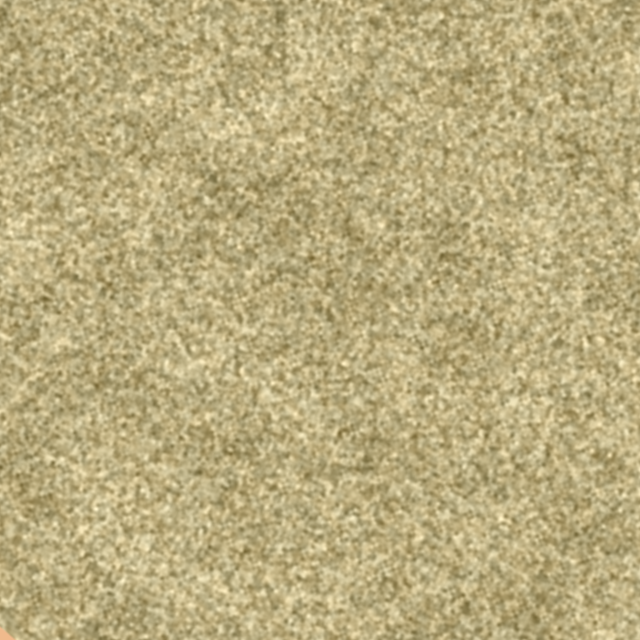
Give the GLSL for this texture, as a WebGL 1 fragment shader.

```glsl
precision highp float;

uniform vec2 u_resolution;

float hash(vec2 p) {
  vec3 q = fract(vec3(p.xyx) * 0.1031);
  q += dot(q, q.yzx + 33.33);
  return fract((q.x + q.y) * q.z);
}

// Value noise centred on zero
float noise(vec2 p) {
  vec2 cell = floor(p);
  vec2 f = fract(p);
  f = f * f * (3.0 - 2.0 * f);
  float low = mix(hash(cell), hash(cell + vec2(1.0, 0.0)), f.x);
  float high = mix(hash(cell + vec2(0.0, 1.0)), hash(cell + vec2(1.0, 1.0)), f.x);
  return mix(low, high, f.y) - 0.5;
}

vec2 rotate(vec2 p, float angle) {
  float c = cos(angle);
  float s = sin(angle);
  return vec2(c * p.x - s * p.y, s * p.x + c * p.y);
}

void main() {
  vec2 uv = gl_FragCoord.xy / u_resolution;

  // Fine sand grains: rotated layers hide the lattice
  float grain = 0.0;
  for (int i = 0; i < 3; i++) {
    float layer = float(i);
    vec2 p = rotate(uv, 0.45 + layer * 1.1) * (172.0 - 27.0 * layer);
    grain += noise(p + 300.0 + 57.0 * layer);
  }

  // Broad, faint patches of light and shade
  float patches = noise(rotate(uv, 0.6) * 9.0 + 40.0)
                + noise(rotate(uv, 1.3) * 24.0 + 80.0);

  float tone = 2.65 * grain + 0.85 * patches;
  vec3 sand = vec3(0.727, 0.673, 0.493) + vec3(0.075, 0.075, 0.077) * tone;

  // Slight warm and cool tints
  float tint = noise(rotate(uv, 0.9) * 65.0 + 130.0);
  sand += vec3(0.025, -0.004, -0.035) * tint;

  // Soft peach sliver in the lower left corner
  float corner = 1.0 - smoothstep(0.8, 1.1, uv.x / 0.026 + uv.y / 0.022);
  gl_FragColor = vec4(mix(sand, vec3(0.94, 0.73, 0.55), corner), 1.0);
}
```
